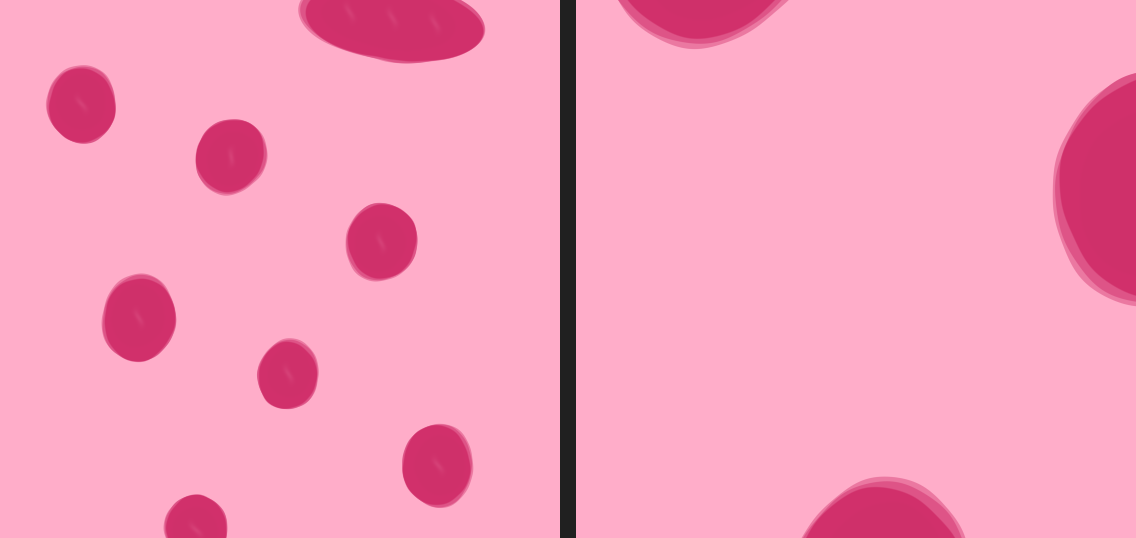
Left, the full canvas; right, a detail of the centre.
A Shadertoy shader for this pattern:

```glsl
// Sparse crimson painted ovals with soft uneven rims on a flat pink ground.

const vec3 GROUND  = vec3(1.00, 0.68, 0.79);
const vec3 HAZE    = vec3(0.92, 0.47, 0.63);
const vec3 RIM     = vec3(0.87, 0.33, 0.53);
const vec3 CRIMSON = vec3(0.82, 0.19, 0.42);
const int SPOTS = 7;

float hash(float n) {
    return fract(sin(n * 12.99 + 4.1) * 4375.85);
}

vec2 rotate(vec2 p, float angle) {
    float c = cos(angle), s = sin(angle);
    return vec2(c * p.x + s * p.y, c * p.y - s * p.x);
}

// Approximate distance to an ellipse whose outline wavers by layered sines
float ovalDistance(vec2 p, vec2 radii, float seed) {
    p += 1e-5;
    float a = atan(p.y, p.x);
    radii *= 1.0 + 0.018 * sin(3.0 * a + seed * 5.0)
                 + 0.010 * sin(5.0 * a + seed * 9.0)
                 + 0.004 * sin(11.0 * a + seed * 3.0);
    float k = length(p / radii);
    return k * (k - 1.0) / length(p / (radii * radii));
}

float coverage(float d, float blur) {
    return 1.0 - smoothstep(-blur, blur, d);
}

// Faint bent streak of paler paint
float glint(vec2 p, float size) {
    p.x += 0.35 * p.y + 0.2 * size * sin(p.y / size * 2.0);
    vec2 q = p / (size * vec2(0.45, 1.0));
    return exp(-dot(q, q));
}

// Three offset washes: pale haze, rim, solid core
vec3 paintOval(vec3 col, vec2 p, vec2 radii, float seed, float px) {
    float a = 6.283 * hash(seed + 20.0);
    vec2 slip = 0.0035 * vec2(cos(a), sin(a));
    float haze = ovalDistance(p, radii, seed);
    float rim  = ovalDistance(p - 0.5 * slip, radii * 0.985, seed + 1.3);
    float core = ovalDistance(p - slip, radii * 0.95, seed + 2.1);
    float wash = ovalDistance(p + slip, radii * 0.72, seed + 3.7);
    col = mix(col, HAZE, coverage(haze, px));
    col = mix(col, RIM, coverage(rim, px));
    col = mix(col, CRIMSON, coverage(core, 1.3 * px));
    return mix(col, CRIMSON * 0.99, coverage(wash, 4.0 * px));
}

void mainImage(out vec4 fragColor, in vec2 fragCoord) {
    vec2 uv = fragCoord / iResolution.y;
    float aspect = iResolution.x / iResolution.y;
    float px = 0.7 / iResolution.y;
    vec3 col = GROUND;

    // Scattered ovals: golden-ratio steps across, rising rows
    for (int i = 0; i < SPOTS; i++) {
        float k = float(i);
        vec2 center = vec2(aspect * (0.14 + 0.70 * fract(0.3 + 0.618 * k)),
                           0.015 + 0.135 * k + 0.02 * sin(4.0 * k));
        float size = mix(0.056, 0.070, hash(k));
        vec2 radii = size * vec2(1.0, mix(1.06, 1.22, hash(k + 8.0)));
        vec2 p = rotate(uv - center, mix(-0.75, 0.25, hash(k + 3.0)));
        col = paintOval(col, p, radii, k, px);
        col = mix(col, HAZE, 0.22 * glint(p, 0.013));
    }

    // Long tilted oval cut by the top edge
    vec2 p = rotate(uv - vec2(0.70 * aspect, 0.962), -0.13);
    col = paintOval(col, p, vec2(0.175, 0.076), 8.6, px);
    for (int j = -1; j <= 1; j++) {
        vec2 offset = vec2(0.08 * float(j), 0.005);
        col = mix(col, HAZE, 0.2 * glint(p - offset, 0.014));
    }

    fragColor = vec4(col, 1.0);
}
```
